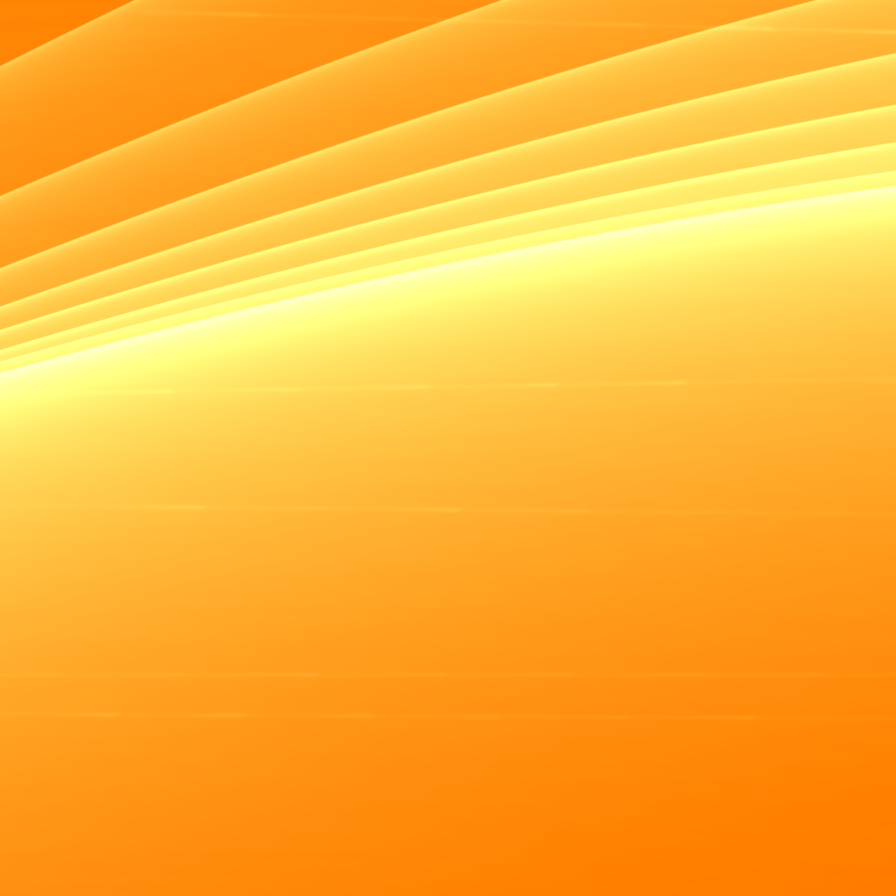
This background is drawn by a WebGL 1 fragment shader. Its source:

```glsl
precision highp float;
// A fan of glowing amber ribbons sweeps over a wide sunlit slope.
// Curved crests are painted from far to near as a scalar heat, crossed by
// faint broken seams, and the heat is finally mapped to an orange-yellow ramp.

uniform vec2 u_resolution;

// Crests: height at the left edge, slope there, and shared curvature
const vec4 FAR_HEIGHT = vec4(0.926, 0.781, 0.7005, 0.6576);
const vec4 FAR_SLOPE = vec4(0.503, 0.430, 0.3925, 0.353);
const vec4 NEAR_HEIGHT = vec4(0.6315, 0.609, 0.596, 0.583);
const vec4 NEAR_SLOPE = vec4(0.3215, 0.302, 0.283, 0.279);
const float CREST_CURVE = -0.07;
const float EDGE_SOFT = 0.0016;

// Seams: height at the left edge and tilt
const vec4 SEAM_HEIGHT = vec4(0.560, 0.436, 0.247, 0.203);
const vec4 SEAM_TILT = vec4(0.017, -0.010, 0.0, -0.005);
const float SEAM_WIDTH = 0.0028;
const float SEAM_DASHES = 7.0;

// Heat levels
const float SKY_HEAT = 0.52;
const float RIBBON_HEAT = 0.70;
const float RIBBON_GAIN = 0.36;
const float RIBBON_DROP = 0.17;
const float RIM_HEAT = 0.12;
const float SLOPE_HEAT = 0.42;
const float GRAIN = 0.008;

float hash(vec2 cell) {
  vec3 q = fract(vec3(cell.xyx) * 0.1031);
  q += dot(q, q.yzx + 33.33);
  return fract((q.x + q.y) * q.z);
}

float valueNoise(vec2 p) {
  vec2 cell = floor(p);
  vec2 f = fract(p);
  f = f * f * (3.0 - 2.0 * f);
  float low = mix(hash(cell), hash(cell + vec2(1.0, 0.0)), f.x);
  float high = mix(hash(cell + vec2(0.0, 1.0)), hash(cell + vec2(1.0)), f.x);
  return mix(low, high, f.y);
}

float crest(float x, float height, float slope) {
  return height + x * (slope + CREST_CURVE * x);
}

// Opacity of the area below a crest; depth is positive below it
float coverage(float depth) {
  float soft = max(EDGE_SOFT, 0.75 / u_resolution.y);
  return smoothstep(-soft, soft, depth);
}

// Each ribbon is bright at its crest and cools toward the next one
float paintRibbons(float heat, vec2 p, float mainCrest, vec4 heights, vec4 slopes) {
  for (int i = 0; i < 4; i++) {
    float top = crest(p.x, heights[i], slopes[i]);
    float depth = top - p.y;
    float below = max(depth, 0.0);
    float rise = heights[i] - NEAR_HEIGHT.w;
    float span = 0.4 * max(top - mainCrest, 0.005);
    float peak = RIBBON_HEAT + RIBBON_GAIN * exp(-rise / 0.12);
    float drop = RIBBON_DROP * (1.0 - exp(-rise / 0.04));
    float fade = 1.0 - exp(-2.2 * below / span);
    float ribbon = peak - drop * fade + RIM_HEAT * exp(-below / 0.004);
    heat = mix(heat, ribbon, coverage(depth));
  }
  return heat;
}

// Long falloff under the main crest, with a halo and a thin hot rim
float slopeHeat(float depth, float x) {
  float d = max(depth, 0.0);
  float wide = 0.54 * exp(-d / 0.4);
  float halo = 0.24 * exp(-d / 0.035);
  float rim = RIM_HEAT * exp(-d / 0.008);
  return SLOPE_HEAT + wide + halo + rim - 0.03 * (x - 0.5);
}

// Faint line made of dashes that brighten toward their right tips
float seam(vec2 p, float height, float tilt) {
  float offset = (p.y - height - tilt * p.x) / SEAM_WIDTH;
  float along = p.x * SEAM_DASHES + height * 10.0;
  float tip = fract(along);
  float dash = tip * tip * (1.0 - smoothstep(0.9, 1.0, tip));
  float strength = 0.016 + 0.05 * dash * hash(vec2(floor(along), height * 100.0));
  return strength * exp(-offset * offset);
}

// Deep orange through amber to yellow, then toward white
vec3 heatColor(float heat) {
  return vec3(1.0, min(heat, 1.0), clamp(heat - 0.5, 0.0, 1.0));
}

void main() {
  vec2 p = gl_FragCoord.xy / u_resolution;
  float mainCrest = crest(p.x, NEAR_HEIGHT.w, NEAR_SLOPE.w);

  // Ribbons, far to near, with one seam across the farthest ones
  float heat = paintRibbons(SKY_HEAT, p, mainCrest, FAR_HEIGHT, FAR_SLOPE);
  heat += 1.5 * seam(p, 0.991, -0.027) * smoothstep(0.14, 0.17, p.x);
  heat = paintRibbons(heat, p, mainCrest, NEAR_HEIGHT, NEAR_SLOPE);

  // Foreground slope and its seams
  float depth = mainCrest - p.y;
  float ground = slopeHeat(depth, p.x);
  for (int i = 0; i < 4; i++) ground += seam(p, SEAM_HEIGHT[i], SEAM_TILT[i]);
  heat = mix(heat, ground, coverage(depth));

  // Soft horizontal grain
  heat += GRAIN * (valueNoise(p * vec2(9.0, 110.0)) - 0.5);
  gl_FragColor = vec4(heatColor(heat), 1.0);
}
```
